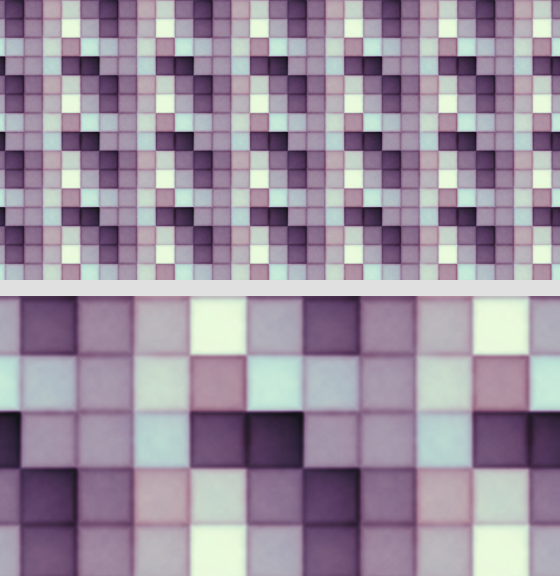
Top: the whole. Bottom: its middle third, enlarged.
This pattern is drawn by a WebGL 1 fragment shader. Its source:

```glsl
precision highp float;
// Woven-looking check of soft worn squares, a 5 by 4 block repeated in mauve, plum and pale mint.

uniform vec2 u_resolution;

const float CELLS_DOWN = 14.86;        // squares in the canvas height
const vec2 BLOCK = vec2(5.0, 4.0);     // squares in one repeat
const float COLUMN_OFFSET = 0.27;      // shift of the first full column
const float BLEND = 0.05;              // softness between squares
const float SEAM_WIDTH = 0.075;

float hash(vec2 p) {
  return fract(sin(dot(p, vec2(127.1, 311.7))) * 43758.5453);
}

// Value noise that wraps at the given period
float wrappedNoise(vec2 p, vec2 period) {
  vec2 i = floor(p);
  vec2 f = fract(p);
  vec2 w = f * f * (3.0 - 2.0 * f);
  vec2 lo = floor(mod(i + 0.5, period));
  vec2 hi = floor(mod(i + 1.5, period));
  float low = mix(hash(lo), hash(vec2(hi.x, lo.y)), w.x);
  float high = mix(hash(vec2(lo.x, hi.y)), hash(hi), w.x);
  return mix(low, high, w.y);
}

// Layered noise, centred on zero, repeating with the block
float wear(vec2 p, float scale) {
  float sum = 0.0;
  float weight = 0.5;
  for (int i = 0; i < 3; i++) {
    sum += weight * (wrappedNoise(p * scale, BLOCK * scale) - 0.5);
    scale *= 2.0;
    weight *= 0.6;
  }
  return sum;
}

// Tone from near black, through plum and mauve, to pale mint
vec3 toneRamp(float t) {
  vec3 c = mix(vec3(0.06, 0.08, 0.10), vec3(0.18, 0.13, 0.22), clamp(t + 1.0, 0.0, 1.0));
  c = mix(c, vec3(0.34, 0.23, 0.38), clamp(t, 0.0, 1.0));
  c = mix(c, vec3(0.49, 0.38, 0.51), clamp(t - 1.0, 0.0, 1.0));
  c = mix(c, vec3(0.63, 0.56, 0.65), clamp(t - 2.0, 0.0, 1.0));
  c = mix(c, vec3(0.71, 0.72, 0.75), clamp(t - 3.0, 0.0, 1.0));
  c = mix(c, vec3(0.78, 0.88, 0.82), clamp(t - 4.0, 0.0, 1.0));
  return mix(c, vec3(0.91, 0.98, 0.87), clamp(t - 5.0, 0.0, 1.0));
}

// Tone (x) and warmth (y) of one square at point p
vec2 squareTone(vec2 cell, vec2 p) {
  vec2 id = floor(mod(cell + 0.5, BLOCK));
  vec4 tones = vec4(0.9, 1.6, 4.1, 3.1);
  vec4 warmths = vec4(0.0, 0.0, -0.6, 0.0);
  if (id.x > 3.5) {
    tones = vec4(2.4, 3.7, 5.1, 0.4);
    warmths = vec4(0.0, 0.0, -1.0, 0.0);
  } else if (id.x > 2.5) {
    tones = vec4(4.7, 6.1, 3.1, 1.4);
    warmths = vec4(0.5, 0.2, 1.2, 0.0);
  } else if (id.x > 1.5) {
    tones = vec4(3.7, 3.9, 4.8, 4.6);
    warmths = vec4(1.2, 0.5, 0.4, -0.8);
  } else if (id.x > 0.5) {
    tones = vec4(2.3, 2.8, 3.2, 3.2);
    warmths = vec4(0.1, 0.2, 0.1, 0.0);
  }
  vec4 row = vec4(equal(vec4(id.y), vec4(0.0, 1.0, 2.0, 3.0)));
  vec2 local = p - cell - 0.5;
  float tone = dot(tones, row);
  // Shade toward the upper right, deepest on the dark squares
  float slope = mix(0.9, 0.2, smoothstep(0.5, 2.5, tone));
  return vec2(tone - slope * (local.x - local.y), dot(warmths, row));
}

// Blend of the four nearest squares, mixing only near their borders
vec2 blendedTone(vec2 p) {
  vec2 cell = floor(p - 0.5);
  vec2 w = smoothstep(0.5 - BLEND, 0.5 + BLEND, fract(p - 0.5));
  vec2 top = mix(squareTone(cell, p), squareTone(cell + vec2(1.0, 0.0), p), w.x);
  vec2 bottom = mix(squareTone(cell + vec2(0.0, 1.0), p), squareTone(cell + 1.0, p), w.x);
  return mix(top, bottom, w.y);
}

// Soft dark groove plus a broad faint shadow along square borders
float seamShade(vec2 p, float width) {
  vec2 d = 0.5 - abs(fract(p) - 0.5);
  vec2 groove = exp(-d * d / (width * width));
  vec2 shadow = exp(-d * 6.0);
  return 0.75 * max(groove.x, groove.y) + 0.3 * (shadow.x + shadow.y);
}

void main() {
  vec2 p = vec2(gl_FragCoord.x, u_resolution.y - gl_FragCoord.y) * CELLS_DOWN / u_resolution.y;
  p.x -= COLUMN_OFFSET;

  float blotch = wear(p, 2.0);
  float grain = wear(p + 0.37, 8.0);
  float seam = seamShade(p, SEAM_WIDTH * (1.0 + 0.5 * blotch));

  vec2 tone = blendedTone(p);
  float level = tone.x + 0.12 - seam * (1.0 + blotch) + 0.4 * blotch + 0.25 * grain;
  float warmth = tone.y + 0.8 * blotch + 0.3 * seam;

  vec3 color = toneRamp(level) + warmth * vec3(0.035, -0.008, -0.022);
  gl_FragColor = vec4(clamp(color, 0.0, 1.0), 1.0);
}
```
